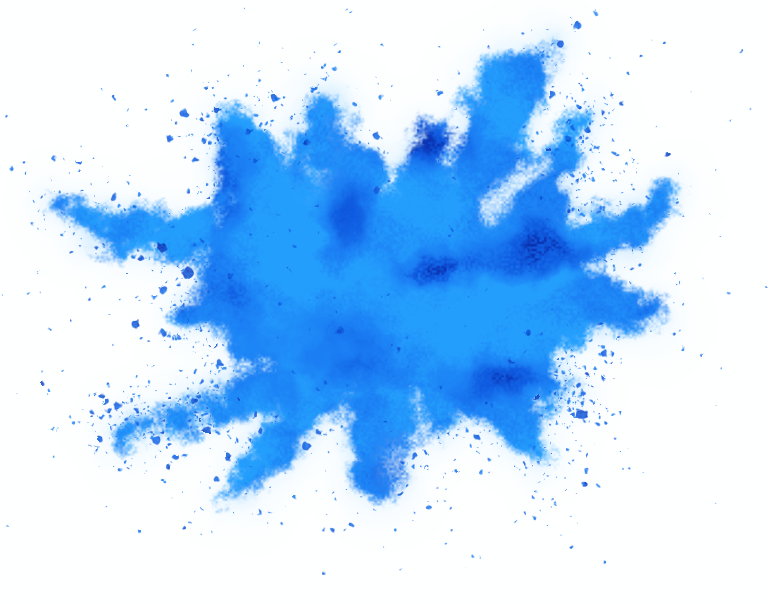
A Shadertoy shader for this background:

```glsl
// A burst of blue powder on white: a soft cloud of plumes with scattered grains.
const vec2 SPAN = vec2(7.68, 6.06);  // canvas in scene units, y down
const vec2 HEART = vec2(3.9, 2.8);   // where the burst starts
const vec3 PAPER = vec3(.995, 1, 1);
const vec3 DEEP = vec3(.04, .2, .7);
const vec3 ROYAL = vec3(.06, .36, .88);
const vec3 AZURE = vec3(.11, .51, .96);
const vec3 SKY = vec3(.14, .62, .99);

float hash(vec2 p) {
  vec3 q = fract(p.xyx * .1031);
  q += dot(q, q.yzx + 33.33);
  return fract((q.x + q.y) * q.z);
}
float noise(vec2 p) {
  vec2 i = floor(p), f = fract(p);
  f *= f * (3. - 2. * f);
  return mix(mix(hash(i), hash(i + vec2(1, 0)), f.x),
             mix(hash(i + vec2(0, 1)), hash(i + 1.), f.x), f.y);
}
float fbm(vec2 p) {
  float sum = 0., gain = .516;
  for (int i = 0; i < 5; i++) {
    sum += gain * noise(p);
    p = mat2(1.6, 1.2, -1.2, 1.6) * p + 7.3;
    gain *= .5;
  }
  return sum;
}
// Soft elliptical blot
float spot(vec2 p, float x, float y, float rx, float ry) {
  vec2 q = (p - vec2(x, y)) / vec2(rx, ry);
  return exp(-dot(q, q));
}
// Distance to a capsule tapering from radius ra to rb
float plume(vec2 p, vec2 a, vec2 b, float ra, float rb) {
  vec2 axis = b - a;
  float h = clamp(dot(p - a, axis) / dot(axis, axis), 0., 1.);
  return length(p - a - h * axis) - mix(ra, rb, h);
}
// Blends one more plume into the distance d
void grow(inout float d, vec2 p, float ax, float ay, float bx, float by, float ra, float rb) {
  float e = plume(p, vec2(ax, ay), vec2(bx, by), ra, rb);
  float h = max(.12 - abs(d - e), 0.);
  d = min(d, e) - h * h / .48;
}
float cloud(vec2 p) {
  float d = plume(p, vec2(3, 2.7), vec2(5.1, 2.9), 1., .8);
  // upper plumes
  grow(d, p, 2.75, 2.4, 2.38, 1.35, .55, .22);
  grow(d, p, 3.2, 2.2, 3.2, 1.2, .5, .26);
  grow(d, p, 3.3, 1.7, 3.7, 1.75, .3, .22);
  grow(d, p, 4.3, 2., 4.25, 1.5, .4, .2);
  grow(d, p, 4.75, 2., 5.06, .92, .36, .33);
  grow(d, p, 5.1, .9, 5.48, .44, .27, .06);
  grow(d, p, 5.25, 2.2, 5.85, 1.2, .33, .07);
  // right plumes
  grow(d, p, 5.2, 2.5, 6.25, 2.32, .45, .22);
  grow(d, p, 6.2, 2.25, 6.7, 1.93, .16, .04);
  grow(d, p, 5.2, 2.9, 6.5, 3.15, .55, .14);
  // lower plumes
  grow(d, p, 4.8, 3.4, 5.45, 3.85, .6, .3);
  grow(d, p, 5., 4., 5.4, 4.55, .35, .08);
  grow(d, p, 4.4, 3.7, 4.4, 4.2, .4, .15);
  grow(d, p, 3.9, 3.6, 3.78, 4.7, .5, .28);
  grow(d, p, 3.3, 3.6, 2.42, 4.9, .48, .11);
  // left plumes
  grow(d, p, 3., 3.75, 1.25, 4.32, .28, .1);
  grow(d, p, 2.6, 3., 1.95, 3.13, .4, .16);
  grow(d, p, 2.3, 2.4, 1., 2.32, .28, .16);
  grow(d, p, 1.2, 2.35, .55, 2.05, .15, .03);
  return d;
}
// Round grains on a jittered grid; chance is the share of filled cells
float spray(vec2 p, float chance, float blur) {
  float cover = 0.;
  for (int k = 0; k < 9; k++) {
    vec2 c = floor(p) + vec2(k % 3 - 1, k / 3 - 1);
    float r = mix(.1, .42, pow(hash(c + 91.3), 3.));
    float gap = length(p - c - vec2(hash(c + 11.7), hash(c + 53.1)));
    cover = max(cover, (1. - smoothstep(r - blur, r + blur, gap)) * step(hash(c + 27.9), chance));
  }
  return cover;
}
// Powder colour from deep (0) to sky (1)
vec3 shade(float t) {
  vec3 c = mix(DEEP, ROYAL, smoothstep(0., .33, t));
  c = mix(c, AZURE, smoothstep(.3, .6, t));
  return mix(c, SKY, smoothstep(.55, .85, t));
}
float tone(vec2 p, float grain) {
  float dark = .55 * spot(p, 4.3, 2.67, .4, .14) + .5 * spot(p, 5.42, 2.4, .25, .2)
    + .3 * spot(p, 5.2, 2.58, .9, .22) + .5 * spot(p, 5.1, 3.83, .45, .16)
    + .3 * spot(p, 3.42, 2.1, .25, .3) + .4 * spot(p, 2.25, 1.75, .2, .6)
    + .5 * spot(p, 4.25, 1.45, .4, .22) + .2 * spot(p, 3., 3.5, 1., .5);
  float seam = p.y - 2.92 + .3 * (p.x - 5.2);
  float light = .2 * spot(p, 3.6, 2.9, .9, .6)
    + .25 * exp(-seam * seam / .006) * spot(p, 5.4, 2.85, .8, .6);
  return .68 + light - dark * (.6 + .8 * grain) + .8 * (fbm(p * 1.7) - .5);
}
void mainImage(out vec4 fragColor, in vec2 fragCoord) {
  vec2 uv = fragCoord / iResolution.xy, p = vec2(uv.x, 1. - uv.y) * SPAN;
  float grain = noise(p * 42.), rough = fbm(p * 5.);
  vec2 warp = vec2(fbm(p * 3. + 4.), fbm(p * 3. + 19.)) - .5, ray = p - HEART;
  // Cloud body, streaked away from the heart, with thin pale gaps
  float streak = noise(normalize(ray + 1e-4) * 9. + length(ray) * .7) - .5;
  float d = cloud(p + .22 * warp);
  float body = 1. - smoothstep(-.11, .1, d + .38 * (rough - .5) + .12 * streak);
  float gap = plume(p + .25 * warp, vec2(4.9, 2.1), vec2(5.45, 1.58), .07, .02);
  float veil = .85 * (1. - smoothstep(-.06, .12, gap)) + .4 * spot(p, 3.97, 4.65, .16, .2)
    + .5 * spot(p, 3.15, 1.5, .16, .3) * smoothstep(.35, .6, rough);
  body *= 1. - min(veil, 1.);
  body = clamp(body + 2.6 * body * (1. - body) * (grain - .5), 0., 1.);
  vec3 col = mix(PAPER, SKY, .13 * exp(-9. * max(d, 0.)));
  col = mix(col, shade(tone(p + .35 * warp, grain) + .14 * (grain - .5)), body);
  // Grains gather in drifts and thin out with distance
  float drift = .2 + spot(p, 1.4, 4.2, .8, .5) + spot(p, 5.85, 4., .4, .5)
    + .6 * spot(p, 5.3, 4.9, .9, .6) + .6 * spot(p, 2.3, 1., .7, .6)
    + .7 * spot(p, 5.9, 1.5, .4, .6) + .7 * spot(p, 1.7, 3.1, .5, .7);
  float chance = drift * exp(-3.2 * max(d, 0.)) * smoothstep(.25, .7, rough) * (1. - .75 * body);
  vec2 q = p + .035 * vec2(noise(p * 26.), noise(p * 26. + 40.));
  for (float i = 0.; i < 3.; i++) {
    float size = .045 * exp2(i);
    float cover = spray(q / size + i * 37., chance * (.75 - .23 * i), SPAN.y / iResolution.y / size);
    col = mix(col, shade(.5 - .14 * i + .3 * (grain - .5) - .1 * body), .85 * cover);
  }
  fragColor = vec4(col, 1);
}
```
